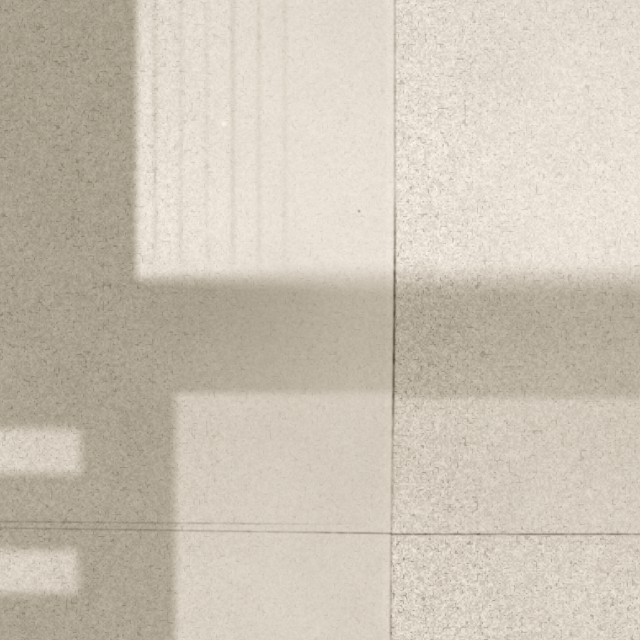
This texture is drawn by a WebGL 1 fragment shader. Its source:

```glsl
precision highp float;
uniform vec2 u_resolution;

float hash(vec2 p) {
  vec3 q = fract(vec3(p.xyx) * 0.1031);
  q += dot(q, q.yzx + 33.33);
  return fract((q.x + q.y) * q.z);
}

float noise(vec2 p) {
  vec2 cell = floor(p);
  vec2 f = fract(p);
  f = f * f * (3.0 - 2.0 * f);
  float low = mix(hash(cell), hash(cell + vec2(1.0, 0.0)), f.x);
  float high = mix(hash(cell + vec2(0.0, 1.0)), hash(cell + vec2(1.0)), f.x);
  return mix(low, high, f.y);
}

float fbm(vec2 p) {
  float sum = 0.0;
  float weight = 0.5;
  for (int i = 0; i < 4; i++) {
    sum += weight * noise(p);
    p = p * 2.03 + 17.1;
    weight *= 0.5;
  }
  return sum / 0.9375;
}

float softStep(float edge, float blur, float x) {
  return smoothstep(edge - blur, edge + blur, x);
}

float line(float d, float halfWidth) {
  return exp(-d * d / (halfWidth * halfWidth));
}

float softBox(vec2 p, vec2 center, vec2 halfSize, float blur) {
  vec2 q = abs(p - center) - halfSize + 0.012;
  float d = length(max(q, 0.0)) + min(max(q.x, q.y), 0.0) - 0.012;
  return 1.0 - softStep(0.0, blur, d);
}

// Faint vertical bars cast inside the bright pane
float barShadows(vec2 p) {
  float bars = 0.0;
  for (int i = 0; i < 6; i++) {
    float x = 0.242 + 0.0406 * float(i);
    float strength = 0.75 + 0.25 * sin(float(i) * 2.1 + 1.0);
    bars += strength * line(p.x - x, 0.0045);
  }
  return bars * smoothstep(0.54, 0.63, p.y);
}

// Amount of light reaching the wall
float lightLevel(vec2 p, float rightTile) {
  float shade = 0.03 + 0.07 * smoothstep(0.9, 0.2, p.y);
  float bandShade = mix(0.04, 0.28, smoothstep(0.25, 0.61, p.x));
  bandShade = mix(bandShade, 0.20, rightTile);
  bandShade += 0.10 * smoothstep(0.50, 0.39, p.y);
  float level = mix(shade, bandShade, smoothstep(0.2, 0.34, p.x));

  float paneBlur = mix(0.016, 0.032, smoothstep(0.22, 0.6, p.x));
  float pane = softStep(0.213, 0.010, p.x) * softStep(0.565, paneBlur, p.y);
  float paneLevel = 0.96 - 0.09 * smoothstep(0.7, 1.0, p.y);
  level = mix(level, paneLevel - 0.17 * barShadows(p), pane);

  float lowerTop = 0.386 - 0.008 * rightTile;
  float lower = softStep(0.274, 0.012, p.x) * (1.0 - softStep(lowerTop, 0.010, p.y));
  float lowerLevel = 0.64 + 0.10 * smoothstep(0.35, 0.0, p.y);
  level = mix(level, lowerLevel, lower);

  float slots = softBox(p, vec2(-0.04, 0.295), vec2(0.166, 0.035), 0.013)
              + softBox(p, vec2(-0.04, 0.107), vec2(0.162, 0.034), 0.013);
  return mix(level, 0.70, slots);
}

// Speckled stone surface, centred on zero
float stoneGrain(vec2 p, float rough) {
  float fine = noise(p * 390.0) - 0.5;
  float medium = noise(p * 185.0 + 31.0) - 0.5;
  float cloud = fbm(p * 9.0) - 0.5;
  float pits = smoothstep(0.76, 0.96, noise(p * 260.0 + 73.0));
  return rough * (0.065 * fine + 0.04 * medium - 0.07 * pits) + 0.035 * cloud;
}

// Narrow seams between the slabs
float seams(vec2 p, float jointX, float rightTile) {
  float wear = 0.55 + 0.75 * noise(p * vec2(90.0, 110.0));
  float deep = smoothstep(0.28, 0.42, p.y) * smoothstep(0.72, 0.54, p.y);
  float vertical = line(p.x - jointX, 0.0022) * (0.15 + 0.28 * deep) * wear;
  float lowY = 0.175 - 0.014 * min(p.x, 0.62) - 0.001 * rightTile;
  float lowStrength = mix(0.13, 0.26, smoothstep(0.38, 0.64, p.x));
  float lowSeam = line(p.y - lowY, 0.0018) * lowStrength * wear;
  float highY = 0.185 - 0.008 * p.x;
  float highSeam = line(p.y - highY, 0.0018) * 0.13 * wear;
  highSeam *= 1.0 - smoothstep(0.25, 0.61, p.x);
  return vertical + lowSeam + highSeam;
}

void main() {
  vec2 p = gl_FragCoord.xy / u_resolution;
  float jointX = 0.6105 + 0.0065 * smoothstep(0.0, 0.65, p.y);
  float rightTile = softStep(jointX, 0.0015, p.x);
  float level = lightLevel(p, rightTile);
  vec3 color = mix(vec3(0.655, 0.615, 0.545), vec3(0.92, 0.89, 0.845), level);

  // Roughness varies with slab and shade
  float rightRough = 1.0 + 0.6 * smoothstep(0.85, 0.62, p.x) + 0.5 * smoothstep(0.18, 0.14, p.y);
  float leftRough = mix(1.1, 0.5, smoothstep(0.15, 0.45, p.x));
  color += stoneGrain(p, mix(leftRough, rightRough, rightTile)) * vec3(1.0, 1.02, 1.05);

  // Pale lip beside the vertical seam
  float lip = softStep(jointX - 0.013, 0.003, p.x) * (1.0 - rightTile);
  color += 0.016 * lip;
  color *= 1.0 - seams(p, jointX, rightTile) * vec3(1.0, 1.06, 1.16);

  // Small chip and dark pit
  color += 0.06 * line(length(p - vec2(0.350, 0.806)), 0.005);
  color -= 0.25 * line(length(p - vec2(0.561, 0.670)), 0.002);
  gl_FragColor = vec4(clamp(color, 0.0, 1.0), 1.0);
}
```
